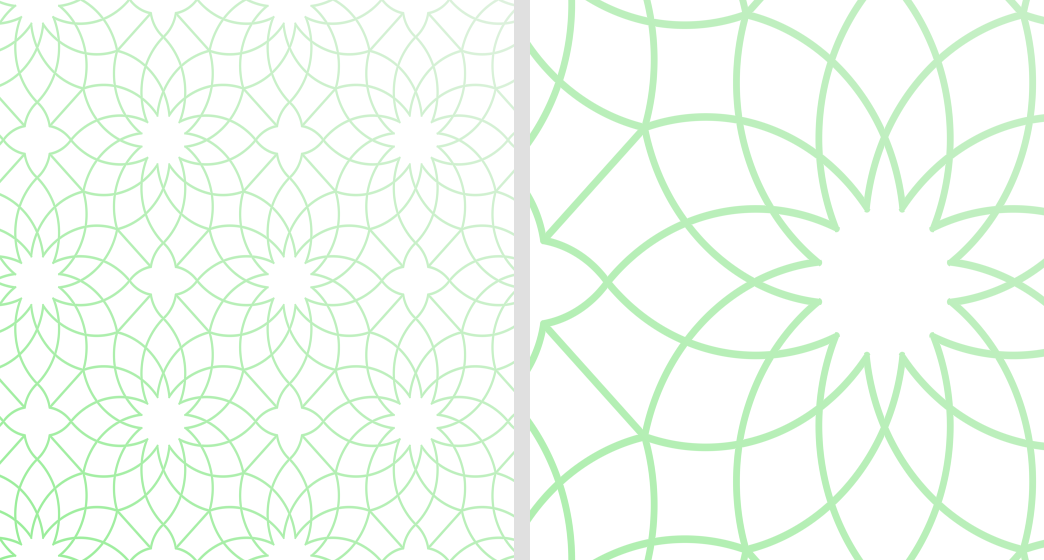
Left, the full canvas; right, a detail of the centre.
Reproduce this pattern procedurally as a Shadertoy shader.

```glsl
// Lattice of twelve-petal rosettes and small quatrefoils in thin green lines on white.
// Each point is folded into one diamond tile, then into a symmetric wedge, where
// distances to circular arcs give the lines; a diagonal gradient colours them.

const vec2  CELL = vec2(0.2253, 0.2513);     // lattice step, in canvas heights
const vec2  ROSETTE_POS = vec2(0.517, 0.4987); // centre of one rosette
const float HALF_LINE = 0.0090;              // half line width, in cells
const vec3  PAPER = vec3(1.0);
const vec3  INK_LOW  = vec3(0.59, 0.93, 0.59); // lower left
const vec3  INK_HIGH = vec3(0.87, 0.945, 0.87); // upper right

const float PETAL_TIP = 0.732;               // radius where petals meet neighbours
const float STAR_NOTCH = 0.180;              // inner corner radius of the star
const vec2  PETAL_CENTER = vec2(0.340, -0.356);
const float LOBE_TIP = 0.268;
const float LOBE_NOTCH = 0.0988;
const vec2  LOBE_CENTER = vec2(0.055, -0.170);
const float STEP_ANGLE = 0.52359878;         // one twelfth of a turn

vec2 polar(float radius, float angle) {
    return radius * vec2(cos(angle), sin(angle));
}

float cross2(vec2 a, vec2 b) {
    return a.x * b.y - a.y * b.x;
}

// Distance to the short arc running counterclockwise from a to b
float arcDistance(vec2 p, vec2 a, vec2 b, vec2 center) {
    vec2 d = p - center;
    bool within = cross2(a - center, d) >= 0.0 && cross2(d, b - center) >= 0.0;
    float radius = length(a - center);
    return within ? abs(length(d) - radius) : min(distance(p, a), distance(p, b));
}

float segmentDistance(vec2 p, vec2 a, vec2 b) {
    vec2 ab = b - a;
    return distance(p, a + ab * clamp(dot(p - a, ab) / dot(ab, ab), 0.0, 1.0));
}

// Overlapping petals: each edge sweeps from its tip to a notch 45 degrees on
float rosetteDistance(vec2 p) {
    float angle = atan(p.y, p.x);
    angle = abs(angle - STEP_ANGLE * round(angle / STEP_ANGLE));
    vec2 tip = vec2(PETAL_TIP, 0.0);
    vec2 notch = polar(STAR_NOTCH, 1.5 * STEP_ANGLE);
    float d = 1e3;
    for (int k = -1; k <= 1; k++) {
        vec2 q = polar(length(p), angle - float(k) * STEP_ANGLE);
        d = min(d, arcDistance(q, tip, notch, PETAL_CENTER));
        d = min(d, arcDistance(vec2(q.x, -q.y), tip, notch, PETAL_CENTER));
    }
    return d;
}

// Half a lobe and the diagonal spoke leaving its notch
float quatrefoilDistance(vec2 p) {
    float lobe = arcDistance(p, vec2(LOBE_TIP, 0.0), vec2(LOBE_NOTCH), LOBE_CENTER);
    float spoke = segmentDistance(p, vec2(LOBE_NOTCH), vec2(0.5 * PETAL_TIP));
    return min(lobe, spoke);
}

// Fold the plane into a diamond tile with a rosette at its centre
float latticeDistance(vec2 p) {
    vec2 diagonal = round(0.5 * vec2(p.x + p.y, p.x - p.y));
    vec2 q = abs(p - vec2(diagonal.x + diagonal.y, diagonal.x - diagonal.y));
    if (q.y > q.x) q = q.yx;
    return min(rosetteDistance(q), quatrefoilDistance(vec2(1.0 - q.x, q.y)));
}

void mainImage(out vec4 fragColor, in vec2 fragCoord) {
    vec2 p = (fragCoord / iResolution.y - ROSETTE_POS) / CELL;
    float pixel = 2.0 / (iResolution.y * (CELL.x + CELL.y));
    float line = 1.0 - smoothstep(-0.7 * pixel, 0.7 * pixel, latticeDistance(p) - HALF_LINE);

    // Ink pales towards the upper right
    vec2 uv = fragCoord / iResolution.xy;
    vec3 ink = mix(INK_LOW, INK_HIGH, 0.5 * (uv.x + uv.y));
    fragColor = vec4(mix(PAPER, ink, line), 1.0);
}
```
